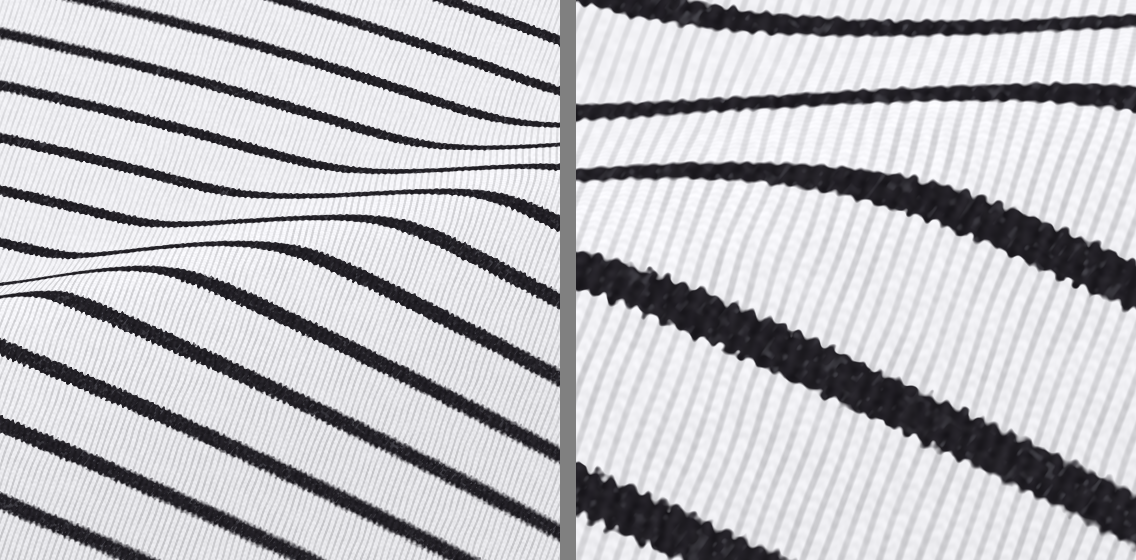
Left, the full canvas; right, a detail of the centre.
A Shadertoy shader for this texture:

```glsl
#define CLOTH vec3(0.945, 0.945, 0.96)
#define GROOVE vec3(0.81, 0.81, 0.825)
#define INK vec3(0.115, 0.108, 0.128)
#define LINT vec3(0.36, 0.36, 0.39)
#define STRIPE_WIDTH 0.205
#define RIBS 88.0
#define ROWS 16.0
#define TOOTH 0.022
#define FUZZ 0.035
#define TAU 6.2831853

float hash(vec2 p) {
    return fract(sin(dot(p, vec2(127.1, 311.7))) * 43758.5453);
}

float noise(vec2 p) {
    vec2 i = floor(p), f = fract(p);
    f = f * f * (3.0 - 2.0 * f);
    return mix(mix(hash(i), hash(i + vec2(1, 0)), f.x),
               mix(hash(i + vec2(0, 1)), hash(i + vec2(1, 1)), f.x), f.y);
}

// Signed height below the slanting crease of the fold
float belowFold(vec2 p) {
    return 0.487 - p.y + 0.265 * p.x;
}

// 0 on the far side of the fold, 1 on the near side
float nearSide(vec2 p) {
    float softness = mix(0.008, 0.023, smoothstep(0.0, 0.55, p.x));
    return 1.0 / (1.0 + exp((0.009 - belowFold(p)) / softness));
}

// Stripe count down the cloth: whole numbers are stripe centres
float stripePhase(vec2 p) {
    float d = belowFold(p);
    float far = 5.85 - p.x * (5.14 + 0.84 * p.x) + 10.67 * d;
    float near = 7.23 - p.x * (4.87 + 0.46 * p.x) + 7.25 * d;
    return mix(far, near, nearSide(p));
}

void mainImage(out vec4 fragColor, in vec2 fragCoord) {
    vec2 p = fragCoord / iResolution.xy;
    float d = belowFold(p);
    float side = nearSide(p);
    float phase = stripePhase(p);

    // Change of phase per canvas unit, for edges of even softness
    float e = 0.001;
    float slope = length(vec2(stripePhase(p + vec2(e, 0)) - phase,
                              stripePhase(p + vec2(0, e)) - phase)) / e;

    // Knit coordinates: ribs run across the stripes, rows along them
    float rib = RIBS * (p.x - 0.36 * p.y + 0.02 * side) * mix(1.08, 1.0, side);
    rib += 0.3 * (noise(p * 25.0) - 0.5);
    float ridge = 0.5 + 0.5 * cos(TAU * rib);
    float stitch = cos(TAU * (phase * ROWS + abs(fract(rib) - 0.5)));

    // Fine yarn grain and slanted loose fibres
    float grain = noise(p * 260.0) - 0.5;
    float fibre = noise(mat2(0.8, 0.6, -0.6, 0.8) * p * vec2(330.0, 210.0) + 40.0);
    float patchy = noise(p * 38.0 + 9.0);

    // White ribbed ground
    float groove = smoothstep(0.55, 0.0, ridge) * mix(0.62, 0.95, side);
    groove *= 0.75 + 0.5 * patchy;
    vec3 cloth = mix(CLOTH, GROOVE, clamp(groove, 0.0, 1.0));
    cloth += 0.035 * grain + 0.012 * stitch * side;
    cloth *= 1.0 - 0.035 * smoothstep(0.08, 0.5, d);
    cloth += 0.025 * exp(-pow((d - 0.03) / 0.06, 2.0));

    // Dark yarn with faint ribs and pale lint
    vec3 ink = INK * (0.95 + 0.3 * ridge) + 0.05 * grain;
    ink = mix(ink, LINT, 0.5 * smoothstep(0.55, 1.0, fibre) * (0.4 + patchy));

    // Toothed stripes, softer towards the out-of-focus far and near ends
    float wobble = TOOTH * (ridge - 0.5) + FUZZ * grain;
    float toCentre = abs(fract(phase + wobble + 0.5) - 0.5);
    float blur = 0.0012 + 0.004 * smoothstep(0.15, 0.6, abs(d));
    float edge = slope * max(blur, 0.8 / iResolution.y);
    float halfWidth = 0.5 * STRIPE_WIDTH * mix(0.93, 1.06, side);
    float stripe = 1.0 - smoothstep(halfWidth - edge, halfWidth + edge, toCentre);

    fragColor = vec4(clamp(mix(cloth, ink, stripe), 0.0, 1.0), 1.0);
}
```
